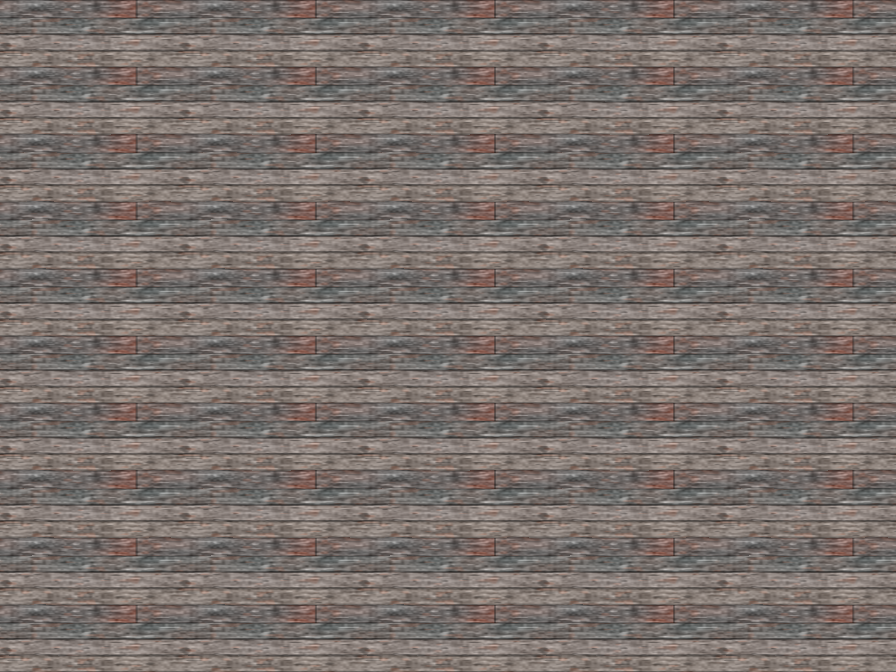
This texture is drawn by a Shadertoy shader. Its source:

```glsl
// Weathered horizontal wooden planks: four worn boards per tile, 5 tiles across and 10 down.

float hash(vec2 cell, float seed) {
    uvec3 q = uvec3(cell, seed) * uvec3(1597u, 3571u, 7919u);
    uint h = (q.x ^ (q.y << 7) ^ q.z) * 277803u;
    h = (h ^ (h >> 15)) * 739397u;
    h = (h ^ (h >> 13)) * 668265u;
    return float((h ^ (h >> 16)) & 65535u) / 65535.0;
}

// Value noise that wraps after one tile; cells is a whole number per axis
float noise(vec2 p, vec2 cells, float seed) {
    p *= cells;
    vec2 i = floor(p), f = p - i;
    f = f * f * (3.0 - 2.0 * f);
    vec2 a = mod(i, cells), b = mod(i + 1.0, cells);
    return mix(mix(hash(a, seed), hash(vec2(b.x, a.y), seed), f.x),
               mix(hash(vec2(a.x, b.y), seed), hash(b, seed), f.x), f.y);
}

void mainImage(out vec4 fragColor, in vec2 fragCoord) {
    const vec2 repeats = vec2(5.0, 10.0);
    vec2 uv = fragCoord / iResolution.xy;
    vec2 tile = fract(vec2(uv.x, 1.0 - uv.y) * repeats);
    vec2 pixel = repeats / iResolution.xy;

    // Slightly wavy boards, counted downwards from the top of the tile
    tile.y = fract(tile.y + 0.012 * (noise(tile, vec2(9, 1), 1.0) - 0.5));
    const float edges[5] = float[5](0.0, 0.27, 0.51, 0.755, 1.0);
    const vec3 boards[4] = vec3[4](
        vec3(0.435, 0.405, 0.395), vec3(0.435, 0.425, 0.415),
        vec3(0.565, 0.525, 0.505), vec3(0.525, 0.485, 0.460));
    int board = int(step(edges[1], tile.y) + step(edges[2], tile.y) + step(edges[3], tile.y));
    float top = tile.y - edges[board];
    float bottom = edges[board + 1] - tile.y;
    vec3 color = boards[board];
    float pale = board > 1 ? 1.0 : 0.0;

    // Each board takes its own stretch of grain
    vec2 p = fract(tile + vec2(0.37 * float(board), 0.0));

    // Broad stains: cool and dark against warm
    float stain = noise(p, vec2(5, 9), 2.0) - 0.5;
    color += stain * mix(vec3(0.13, 0.06, 0.04), vec3(0.08, 0.07, 0.06), pale);

    // Long grain, short fibres and fine speckle
    color += 0.17 * (noise(p, vec2(10, 30), 3.0) - 0.5);
    color += 0.16 * (noise(p, vec2(26, 38), 4.0) - 0.5);
    color += 0.12 * (noise(p, vec2(60, 40), 5.0) - 0.5);

    // Dark splits, and pale scratches on the darker boards
    float split = smoothstep(0.70, 0.92, noise(p, vec2(18, 34), 6.0));
    color *= 1.0 - split * mix(0.14, 0.26, pale);
    float scratch = smoothstep(0.72, 0.95, noise(p, vec2(14, 32), 7.0));
    color += scratch * mix(0.15, 0.05, pale);

    // Flecks of rust
    float rust = smoothstep(0.68, 0.92, noise(p, vec2(16, 22), 8.0));
    color += rust * vec3(0.05, -0.01, -0.03);

    // Butt joint in the top board, reddish on its left side
    if (board == 0) {
        float red = smoothstep(0.50, 0.74, tile.x) * (1.0 - smoothstep(0.755, 0.765, tile.x));
        color += red * vec3(0.045, -0.035, -0.05);
        float joint = 1.0 - smoothstep(0.003, 0.003 + pixel.x, abs(tile.x - 0.762));
        color *= 1.0 - 0.30 * joint;
    }

    // Worn pale lip and broken dark gap between boards
    float wear = noise(p, vec2(12, 4), 9.0);
    float lip = 1.0 - smoothstep(0.02, 0.03 + pixel.y, bottom);
    color += 0.09 * lip * wear;
    float gap = 1.0 - smoothstep(0.006, 0.012 + pixel.y, min(top, bottom));
    float depth = board == 2 || (board == 1 && bottom < top) ? 0.55 : 0.38;
    color *= 1.0 - depth * gap * (0.45 + 0.55 * noise(tile, vec2(14, 1), 10.0));

    fragColor = vec4(clamp(color, 0.0, 1.0), 1.0);
}
```
